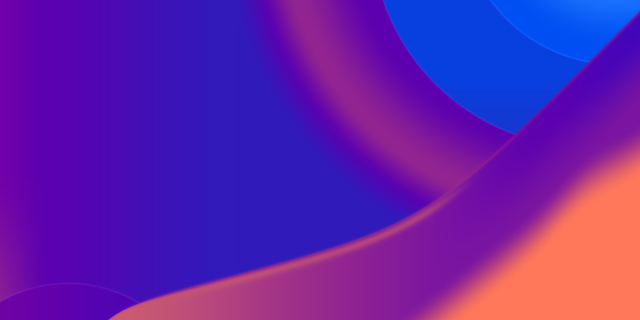
Reproduce this background procedurally as a Shadertoy shader.

```glsl
// Abstract layered waves: a violet field with a glowing ring around a blue disc,
// covered below by a curved sheet that fades from salmon to violet to orange.
// Circles and height curves shape the layers; smoothsteps blend their colours.

#define DISC_CENTER vec2(1.841, 1.219)
#define DISC_RADIUS 0.680
#define CORE_CENTER vec2(1.927, 1.286)
#define CORE_RADIUS 0.487
#define RING_CENTER vec2(1.810, 1.260)
#define RING_RADIUS 0.920
#define MOUND_CENTER vec2(0.214, -0.3125)
#define MOUND_RADIUS 0.427
#define BEND_X 1.34
#define BEND_SOFTNESS 0.12

const vec3 INDIGO  = vec3(0.19, 0.10, 0.73);
const vec3 VIOLET  = vec3(0.36, 0.00, 0.69);
const vec3 PLUM    = vec3(0.48, 0.08, 0.63);
const vec3 MAGENTA = vec3(0.58, 0.15, 0.56);
const vec3 SALMON  = vec3(0.80, 0.36, 0.44);
const vec3 ORANGE  = vec3(1.00, 0.47, 0.35);
const vec3 BLUE    = vec3(0.03, 0.25, 0.88);
const vec3 AZURE   = vec3(0.00, 0.31, 0.95);
const vec3 SKY     = vec3(0.12, 0.47, 1.00);

// Coverage of the region where signed distance d is negative.
float fill(float d, float pixel) {
    return 1.0 - smoothstep(-pixel, pixel, d);
}

// Soft bump of the given width around zero.
float glow(float d, float width) {
    return exp(-d * d / (width * width));
}

// Height of the sheet: a gentle slope that bends into a steep one.
float sheetHeight(float x) {
    float bend = log(1.0 + exp((x - BEND_X) / BEND_SOFTNESS));
    float drop = 0.033 * exp((0.339 - x) / 0.06);
    return 0.26 * x - 0.055 + 0.75 * BEND_SOFTNESS * bend - drop;
}

// Indigo field, purple at the left, with a pink ring.
vec3 fieldColor(vec2 p) {
    vec3 color = mix(VIOLET, INDIGO, smoothstep(0.08, 0.75, p.x));
    vec3 sideColor = mix(MAGENTA, vec3(0.46, 0.00, 0.66), smoothstep(0.0, 0.5, p.y));
    color = mix(sideColor, color, smoothstep(-0.06, 0.17, p.x));

    float r = length(p - RING_CENTER);
    color = mix(color, VIOLET, 1.0 - smoothstep(0.99, 1.12, r));
    float outer = 1.0 - smoothstep(RING_RADIUS, 1.03, r);
    float inner = smoothstep(0.70, RING_RADIUS, r);
    return mix(color, MAGENTA, 0.95 * outer * inner);
}

// Blue disc with a brighter core towards the corner.
vec3 discColor(vec2 p, float pixel) {
    vec3 color = mix(vec3(0.08, 0.22, 0.82), BLUE, smoothstep(0.58, 0.80, p.y));
    float d = length(p - CORE_CENTER) - CORE_RADIUS;
    vec3 core = mix(AZURE, SKY, smoothstep(0.05, 0.25, -d));
    color = mix(color, core, fill(d, pixel));
    return color + 0.06 * glow(d, 0.003);
}

// Sheet colours run along x and darken beside the steep edge.
vec3 sheetColor(vec2 p, float depth) {
    vec3 color = mix(SALMON, MAGENTA, smoothstep(0.30, 1.15, p.x));
    color = mix(color, PLUM, smoothstep(0.95, 1.45, p.x));
    float shade = smoothstep(1.30, 1.75, p.x) * (1.0 - smoothstep(0.04, 0.30, depth));
    vec3 shadeColor = mix(VIOLET, vec3(0.26, 0.02, 0.73), smoothstep(1.7, 2.0, p.x));
    color = mix(color, shadeColor, shade);

    // Warm swell in the lower right corner.
    float swell = 0.8 * (p.x - 1.33) + 0.04 * glow(p.x - 1.83, 0.13) - p.y;
    return mix(color, ORANGE, smoothstep(-0.08, 0.10, swell));
}

void mainImage(out vec4 fragColor, in vec2 fragCoord) {
    vec2 p = fragCoord / iResolution.y;
    p.x *= 2.0 * iResolution.y / iResolution.x;
    float pixel = 1.0 / iResolution.y;

    vec3 color = fieldColor(p);

    // Low mound at the left.
    float mound = length(p - MOUND_CENTER) - MOUND_RADIUS;
    vec3 moundColor = mix(vec3(0.42, 0.00, 0.65), vec3(0.32, 0.01, 0.70),
                          smoothstep(0.0, 0.4, p.x));
    color = mix(color, moundColor, 0.9 * fill(mound, pixel));
    color += 0.05 * glow(mound, 0.003);

    // Disc in the upper right.
    float disc = length(p - DISC_CENTER) - DISC_RADIUS;
    color = mix(color, discColor(p, pixel), fill(disc, pixel));
    color += 0.05 * glow(disc, 0.003);

    // Sheet; the slope turns its vertical gap into a distance.
    float height = sheetHeight(p.x);
    float slope = (sheetHeight(p.x + 0.005) - height) / 0.005;
    float gap = (p.y - height) / sqrt(1.0 + slope * slope);
    color = mix(color, sheetColor(p, height - p.y), fill(gap, pixel));

    // Rim light: a broad warm streak, then a thin line.
    float streak = smoothstep(0.4, 0.8, p.x) * (1.0 - smoothstep(1.30, 1.52, p.x));
    color = mix(color, SALMON, 0.6 * streak * glow(gap + 0.014, 0.013));
    vec3 rimColor = mix(MAGENTA, vec3(0.50, 0.03, 0.62), smoothstep(1.4, 1.7, p.x));
    color = mix(color, rimColor, 0.8 * smoothstep(0.3, 0.6, p.x) * glow(gap, 0.005));

    fragColor = vec4(clamp(color, 0.0, 1.0), 1.0);
}
```
